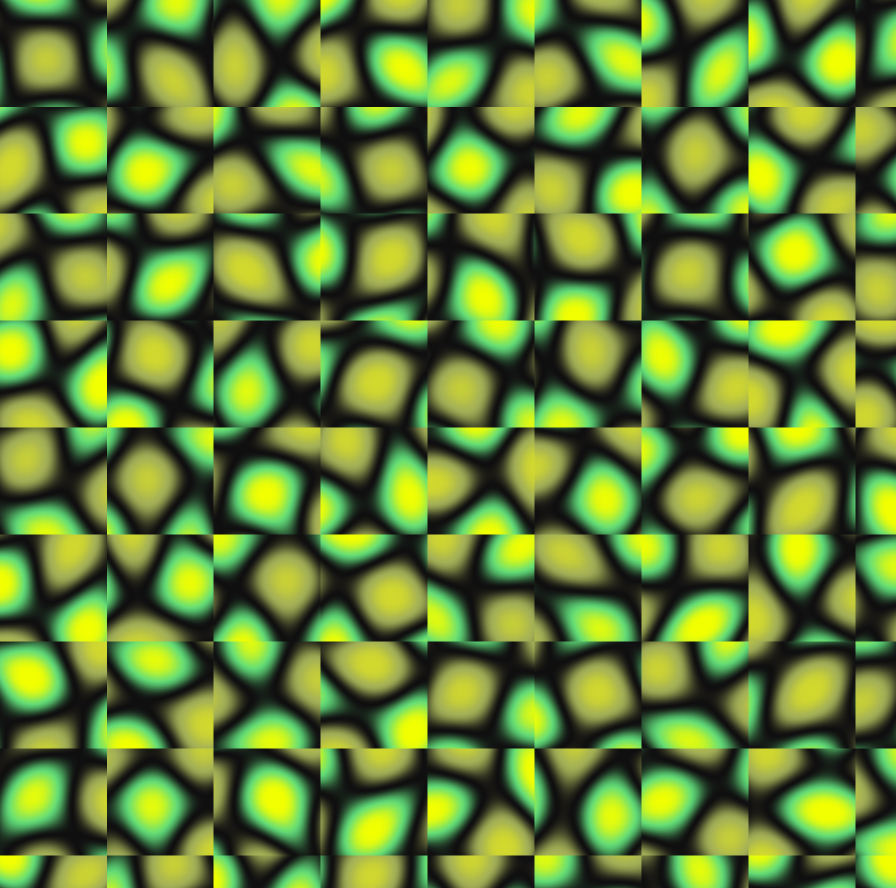
A Shadertoy shader for this pattern:

```glsl
vec2 hash22(vec2 p) {
    vec3 h = fract(p.xyx * vec3(0.1031, 0.1030, 0.0973));
    h += dot(h, h.yzx + 33.33);
    return fract((h.xx + h.yz) * h.zy);
}

mat2 rotation(float angle) {
    float c = cos(angle), s = sin(angle);
    return mat2(c, s, -s, c);
}

// Signed blobs from gently warped crossing sines, with a fresh view in each tile
float blobField(vec2 p) {
    vec2 tile = floor(p);
    vec2 phase = 6.2832 * hash22(tile + 3.7);
    vec2 bend = 6.2832 * hash22(tile + 41.3);
    vec2 q = rotation(bend.x + bend.y) * fract(p) * 4.2 + phase;
    q += 0.34 * sin(0.8 * q.yx + bend);
    return sin(q.x) * sin(q.y) + 0.02 + 0.09 * sin(q.x + 0.6 * q.y + bend.x);
}

// Positive blobs glow green, negative ones olive; both fade to near black
vec3 blobColor(float field) {
    float level = abs(field);
    vec3 dark = vec3(0.06, 0.055, 0.06);
    vec3 green = mix(dark, vec3(0.38, 0.87, 0.48), smoothstep(0.0, 0.62, level));
    green = mix(green, vec3(0.95, 1.0, 0.0), smoothstep(0.48, 1.08, level));
    vec3 olive = mix(dark, vec3(0.64, 0.69, 0.34), smoothstep(-0.03, 0.64, level));
    olive = mix(olive, vec3(0.82, 0.85, 0.18), smoothstep(0.55, 1.08, level));
    return mix(olive, green, smoothstep(-0.04, 0.04, field));
}

void mainImage(out vec4 fragColor, in vec2 fragCoord) {
    vec3 color = vec3(0.0);

    // Four samples per pixel smooth the tile seams
    for (int i = 0; i < 4; i++) {
        vec2 offset = vec2(i % 2, i / 2) * 0.7 - 0.35;
        vec2 point = fragCoord + offset;
        point.y = iResolution.y - point.y;
        color += blobColor(blobField(point * 8.38 / iResolution.x));
    }
    fragColor = vec4(color / 4.0, 1.0);
}
```
